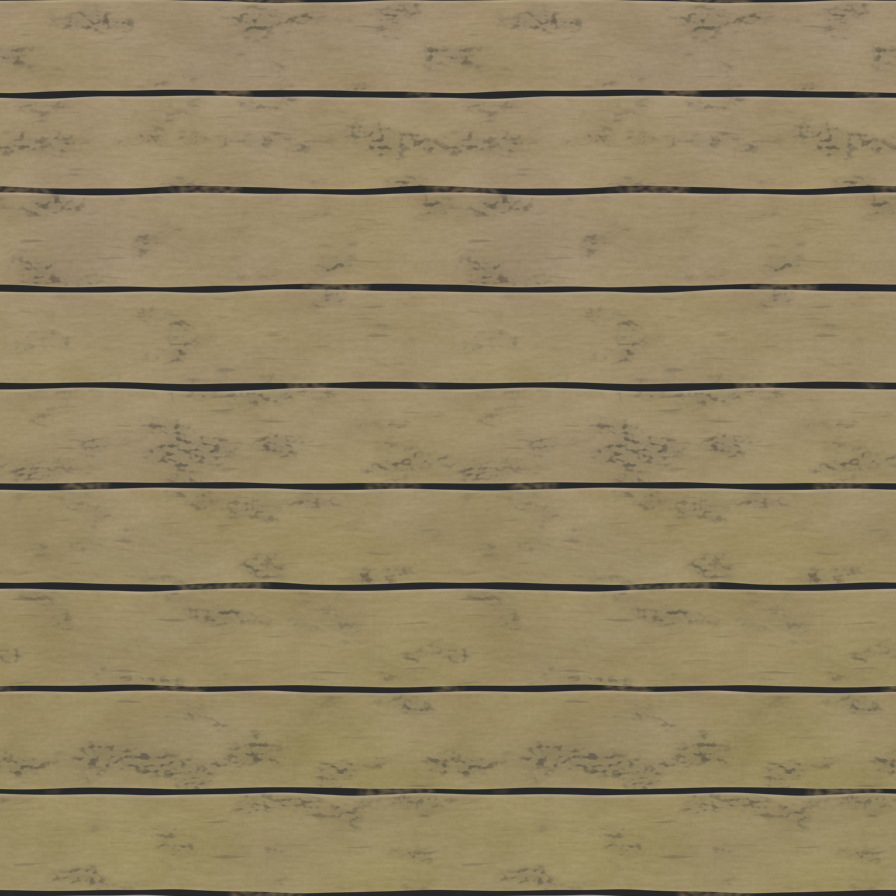
Give the GLSL for this texture, as a Shadertoy shader.

```glsl
// Weathered timber decking: nine horizontal boards parted by thin dark gaps.
// Gaps are wavering lines found in a loop; grain, blotches and stains are
// gradient noise that wraps in x, so the boards repeat twice across.

#define BOARDS 9
#define REPEATS_X 2.0
#define GAP_HALF 0.0033
#define GAP_WAVER 0.0042
#define SPACING_DRIFT 0.0115
#define GRAIN 0.55
#define STAIN 0.75
#define WOOD_DARK vec3(0.575, 0.515, 0.375)
#define WOOD_LIGHT vec3(0.65, 0.59, 0.46)
#define STAIN_COLOR vec3(0.36, 0.335, 0.28)
#define GAP_COLOR vec3(0.15, 0.155, 0.165)
#define EDGE_COLOR vec3(0.71, 0.645, 0.52)

const float TAU = 6.2831853;

float hash(vec2 p) {
    vec3 q = fract(vec3(p.xyx) * 0.1031);
    q += dot(q, q.yzx + 33.33);
    return fract((q.x + q.y) * q.z);
}

// Dot product of a cell corner's random gradient with the offset from it
float corner(vec2 cell, vec2 offset, float period) {
    float angle = TAU * hash(vec2(mod(cell.x, period), cell.y) + 7.0);
    return dot(vec2(cos(angle), sin(angle)), offset);
}

// Gradient noise, about -0.7 to 0.7; x runs 0..1 per repeat, freq.x is whole
float noise(vec2 p, vec2 freq, float seed) {
    p = p * freq + vec2(0.0, seed * 37.0);
    vec2 i = floor(p), f = fract(p);
    vec2 w = f * f * f * (f * (f * 6.0 - 15.0) + 10.0);
    vec2 e = vec2(1.0, 0.0);
    float low = mix(corner(i, f, freq.x), corner(i + e.xy, f - e.xy, freq.x), w.x);
    float high = mix(corner(i + e.yx, f - e.yx, freq.x),
                     corner(i + e.xx, f - e.xx, freq.x), w.x);
    return mix(low, high, w.y);
}

// Centre height of a gap, with slightly uneven board widths
float gapHeight(float index, float u) {
    float t = index / float(BOARDS);
    float id = mod(index, float(BOARDS));
    float waver = noise(vec2(u, 0.37), vec2(4.0, 1.0), id + 1.0);
    return t + SPACING_DRIFT * sin(0.5 * TAU * t) + 0.002 + GAP_WAVER * waver;
}

vec3 woodColor(vec2 p, float id, float along) {
    // Grain drifts gently up and down along the board
    vec2 g = p + vec2(0.0, 0.008 * noise(p, vec2(3.0, 14.0), id + 20.0));
    float grain = 0.5 * noise(g, vec2(14.0, 190.0), id)
                + 0.5 * noise(g, vec2(48.0, 240.0), id + 3.0)
                + 0.4 * noise(g, vec2(130.0, 300.0), id + 5.0);
    float blotch = noise(p, vec2(5.0, 16.0), id + 11.0)
                 + 0.5 * noise(p, vec2(13.0, 40.0), id + 13.0);
    float tone = 0.43 + GRAIN * grain + 0.45 * blotch + 0.2 * (hash(vec2(id, 3.0)) - 0.5);
    vec3 color = mix(WOOD_DARK, WOOD_LIGHT, tone);

    // Lower boards are more olive, upper ones more beige
    color += mix(vec3(-0.012, -0.005, -0.03), vec3(0.012, 0.002, 0.02), p.y);
    color += vec3(0.0, 0.004, -0.03) * noise(p, vec2(3.0, 9.0), id + 17.0);

    // Every third board carries a worn band; the others only stray marks
    float worn = 1.0 - step(0.5, abs(mod(id, 3.0) - 1.0));
    float center = 0.3 + 0.0125 * id * id;
    float band = exp(-pow((along - 0.3 - 0.02 * id) / 0.16, 2.0))
               * (0.5 + 0.5 * cos(TAU * (p.x - center)));
    float patches = noise(p, vec2(6.0, 24.0), id + 23.0)
                  + 0.4 * noise(p, vec2(17.0, 60.0), id + 29.0);
    float mask = smoothstep(0.08, 0.6, patches + 0.45 * worn * band);
    float flecks = noise(g, vec2(36.0, 170.0), id + 31.0)
                 + 0.6 * noise(g, vec2(90.0, 230.0), id + 37.0);
    float stain = mask * (0.2 + 0.8 * smoothstep(-0.05, 0.5, flecks));
    color = mix(color, STAIN_COLOR, STAIN * stain);

    // Sparse thin cracks
    float crack = smoothstep(0.38, 0.6, noise(g, vec2(9.0, 150.0), id + 41.0));
    return mix(color, STAIN_COLOR, 0.3 * crack);
}

void mainImage(out vec4 fragColor, in vec2 fragCoord) {
    vec2 uv = fragCoord / iResolution.xy;
    vec2 p = vec2(fract(uv.x * REPEATS_X), uv.y);
    float soft = max(0.8 / iResolution.y, 0.0009);

    // Board index and distances to the gaps beneath and above
    float board = -1.0, below = 1.0, above = 1.0;
    for (int i = 0; i <= BOARDS; i++) {
        float d = p.y - gapHeight(float(i), p.x);
        if (d > 0.0) { board = float(i); below = d; }
        else above = min(above, -d);
    }
    float id = mod(board, float(BOARDS));
    float gapId = mod(below < above ? board : board + 1.0, float(BOARDS));
    vec3 color = woodColor(p, id, below / (below + above));

    // Bright worn rim on the upper edge, fainter on the lower one
    float halfWidth = GAP_HALF * (1.0 + 0.5 * noise(vec2(p.x, 0.4), vec2(7.0, 1.0), gapId + 50.0));
    float rimWear = 0.55 + 0.7 * noise(p, vec2(12.0, 9.0), id + 53.0);
    float upperRim = 1.0 - smoothstep(0.001, 0.0045, above - halfWidth);
    float lowerRim = 1.0 - smoothstep(0.0005, 0.004, below - halfWidth);
    color = mix(color, EDGE_COLOR, clamp(rimWear * (upperRim + 0.4 * lowerRim), 0.0, 0.8));

    // Dark gap with occasional brown debris
    float debris = smoothstep(0.22, 0.4, noise(vec2(p.x, 0.45), vec2(7.0, 1.0), gapId + 61.0));
    debris *= 0.55 + 0.8 * noise(p, vec2(60.0, 200.0), 67.0);
    vec3 gap = mix(GAP_COLOR, vec3(0.42, 0.37, 0.28), clamp(debris, 0.0, 0.8));
    float gapMask = 1.0 - smoothstep(-soft, soft, min(below, above) - halfWidth);
    fragColor = vec4(mix(color, gap, gapMask), 1.0);
}
```
